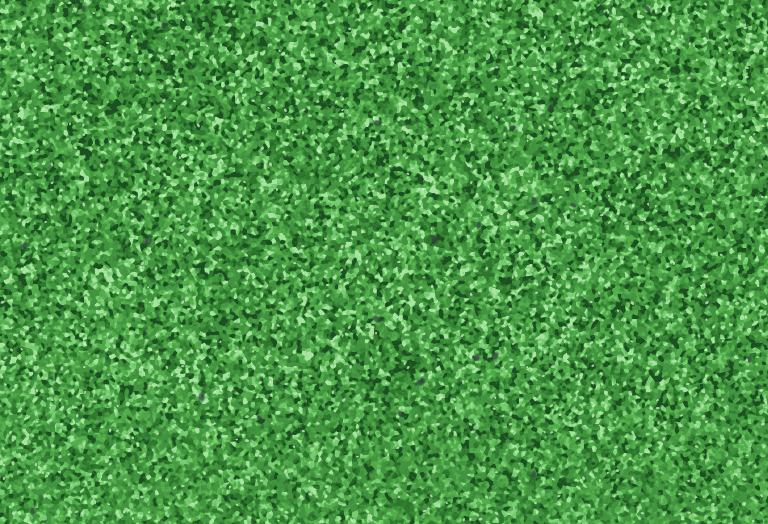
Write a Shadertoy shader that draws this texture.

```glsl
const vec3 SHADOW = vec3(0.11, 0.31, 0.13);
const vec3 DEEP   = vec3(0.18, 0.47, 0.18);
const vec3 GRASS  = vec3(0.26, 0.58, 0.25);
const vec3 LEAF   = vec3(0.32, 0.68, 0.29);
const vec3 LIGHT  = vec3(0.47, 0.80, 0.45);
const vec3 GLINT  = vec3(0.66, 0.89, 0.63);
const vec3 PIT    = vec3(0.21, 0.27, 0.27);

// Integer hash: three random values per cell
vec3 hash3(vec2 cell, float seed) {
    uvec3 v = uvec3(ivec3(vec3(cell, seed)) + 4096);
    v = v * 1664525u + 1013904223u;
    v.x += v.y * v.z; v.y += v.z * v.x; v.z += v.x * v.y;
    v ^= v >> 16u;
    v.x += v.y * v.z; v.y += v.z * v.x; v.z += v.x * v.y;
    return vec3(v >> 8u) / 16777216.0;
}

float valueNoise(vec2 p, float seed) {
    vec2 cell = floor(p);
    vec2 f = smoothstep(0.0, 1.0, fract(p));
    float low  = mix(hash3(cell, seed).x, hash3(cell + vec2(1, 0), seed).x, f.x);
    float high = mix(hash3(cell + vec2(0, 1), seed).x, hash3(cell + vec2(1, 1), seed).x, f.x);
    return mix(low, high, f.y);
}

vec2 rotate(vec2 p, float angle) {
    float c = cos(angle), s = sin(angle);
    return vec2(c * p.x - s * p.y, s * p.x + c * p.y);
}

// Randomly turned flakes, each with its own tone, softly joined
float flakeTone(vec2 p, float sharpness, float seed) {
    vec2 cell = floor(p);
    float toneSum = 0.0, weightSum = 0.0;
    for (int y = -1; y <= 1; y++)
    for (int x = -1; x <= 1; x++) {
        vec2 id = cell + vec2(x, y);
        vec3 shape = hash3(id, seed);
        vec3 look = hash3(id, seed + 1.0);
        vec2 d = rotate(p - id - shape.xy, shape.z * 3.14159) * vec2(0.78, 1.28);
        float weight = exp(-sharpness * dot(d, d));
        toneSum += weight * look.x;
        weightSum += weight;
    }
    return toneSum / max(weightSum, 1e-9);
}

// Sparse round spots inside grid cells
float spots(vec2 p, float chance, float radius, float seed) {
    vec2 cell = floor(p);
    vec3 place = hash3(cell, seed);
    vec3 look = hash3(cell, seed + 1.0);
    vec2 d = rotate(fract(p) - mix(vec2(0.3), vec2(0.7), place.xy), look.y * 3.14159);
    float size = radius * mix(0.6, 1.0, look.z);
    float mask = 1.0 - smoothstep(0.4 * size, size, length(d * vec2(0.8, 1.2)));
    return mask * step(place.z, chance);
}

// Tone from 0 to 1, with stops placed by area share
vec3 greenRamp(float tone) {
    vec3 color = mix(SHADOW, DEEP, smoothstep(0.02, 0.17, tone));
    color = mix(color, GRASS, smoothstep(0.20, 0.42, tone));
    color = mix(color, LEAF, smoothstep(0.50, 0.71, tone));
    color = mix(color, LIGHT, smoothstep(0.74, 0.88, tone));
    return mix(color, GLINT, smoothstep(0.92, 1.02, tone));
}

void mainImage(out vec4 fragColor, in vec2 fragCoord) {
    vec2 uv = fragCoord / iResolution.y;

    // Glitter grains with a little finer variation
    float tone = flakeTone(uv * 125.0, 10.0, 3.0);
    tone += 0.22 * (valueNoise(uv * 190.0, 11.0) - 0.5);

    // Faint clumps, and a softer lower edge
    tone += 0.12 * (valueNoise(uv * 38.0, 17.0) - 0.5);
    tone += 0.06 * (valueNoise(uv * 5.0, 23.0) - 0.5);
    float contrast = mix(1.0, 1.14, smoothstep(0.0, 0.35, uv.y));
    tone = 0.5 + (tone - 0.5) * contrast;

    // Rare grey pits and pale sparkles
    vec3 color = greenRamp(clamp(tone, 0.0, 1.02));
    color = mix(color, PIT, 0.75 * spots(uv * 27.0, 0.025, 0.26, 31.0));
    color = mix(color, vec3(0.80, 0.95, 0.77), 0.75 * spots(uv * 65.0, 0.10, 0.30, 41.0));

    fragColor = vec4(color, 1.0);
}
```
